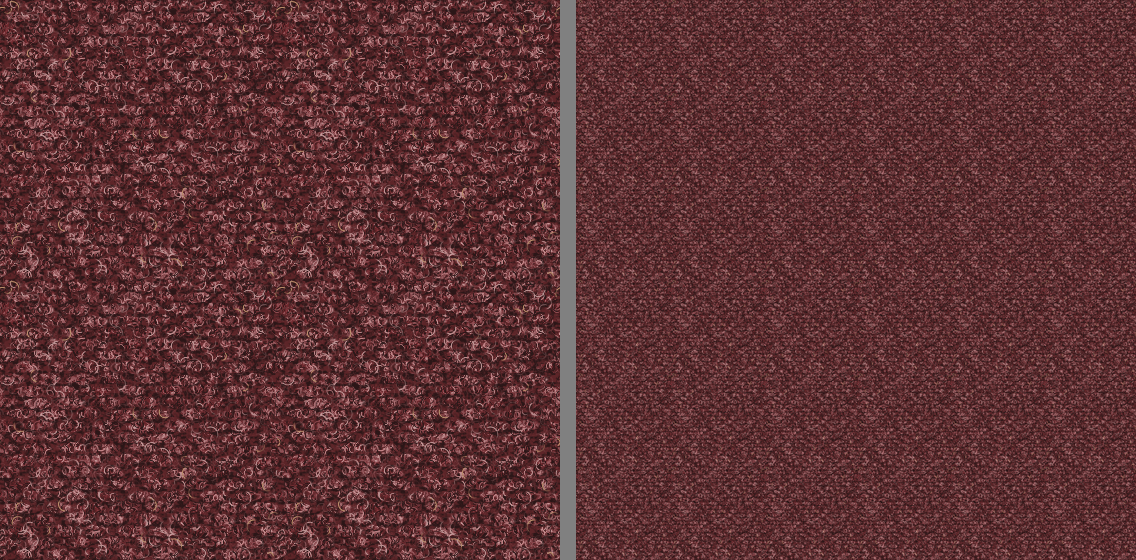
Left, the tile; right, the same tile 3 across and 3 down.
Write a three.js fragment shader that draws this texture.

```glsl
// Wine-red loop-pile carpet: staggered rows of fuzzy yarn tufts with curled stray fibres.
varying vec2 vUv;

const float BLOCKS = 2.0;               // identical blocks across and down
const vec2 TUFTS = vec2(8.0, 24.0);     // tufts per block
const float TAU = 6.2831853;
const vec3 SHADOW = vec3(0.17, 0.085, 0.09);
const vec3 MAROON = vec3(0.32, 0.125, 0.135);
const vec3 WINE = vec3(0.45, 0.16, 0.18);
const vec3 ROSE = vec3(0.58, 0.32, 0.34);
const vec3 PALE = vec3(0.76, 0.6, 0.6);
const vec3 STRAW = vec3(0.74, 0.57, 0.42);

vec4 hash4(vec2 p) {
  vec4 q = fract(p.xyxy * vec4(0.1031, 0.103, 0.0973, 0.1099));
  q += dot(q, q.wzxy + 33.33);
  return fract((q.xxyz + q.yzzw) * q.zywx);
}

// Value noise that wraps after the given whole period.
float noise(vec2 p, vec2 period) {
  vec2 c = floor(p);
  vec2 f = fract(p);
  f = f * f * (3.0 - 2.0 * f);
  float a = hash4(mod(c, period)).x;
  float b = hash4(mod(c + vec2(1.0, 0.0), period)).x;
  float d = hash4(mod(c + vec2(0.0, 1.0), period)).x;
  float e = hash4(mod(c + 1.0, period)).x;
  return mix(mix(a, b, f.x), mix(d, e, f.x), f.y);
}

// Nearest tuft: local position in xy, height in z, random tint in w.
vec4 tuft(vec2 p) {
  vec2 g = p * TUFTS;
  vec4 best = vec4(0.0, 0.0, -9.0, 0.0);
  for (int j = -1; j <= 1; j++) {
    float row = floor(g.y) + float(j);
    float wrapped = mod(row, TUFTS.y);
    float shift = 0.5 * mod(wrapped, 2.0) + 0.3 * hash4(vec2(wrapped, 71.0)).x;
    for (int i = -1; i <= 1; i++) {
      vec2 cell = vec2(floor(g.x - shift) + float(i), row);
      vec4 h = hash4(mod(cell, TUFTS) + 5.0);
      vec2 centre = cell + 0.5 + vec2(shift, 0.0) + (h.xy - 0.5) * vec2(0.16, 0.2);
      vec2 d = (g - centre) / mix(vec2(0.4, 0.46), vec2(0.48, 0.58), h.zw);
      float height = 1.0 - dot(d, d);
      if (height > best.z) best = vec4(d, height, fract(h.x * 7.0 + h.w));
    }
  }
  return best;
}

// Twisted strands bowed around the tuft like meridians on a ball.
float strands(vec2 d, float seed) {
  float bow = d.x / sqrt(1.3 - min(d.y * d.y, 1.0));
  float twist = 0.1 * sin(d.y * 3.0 + seed * TAU);
  vec2 offset = floor(vec2(seed * 53.0, seed * 31.0)) + 40.0;
  float coarse = noise(vec2((bow + twist) * 7.0, d.y * 1.2) + offset, vec2(256.0));
  float fine = noise(vec2((bow - twist) * 11.0, d.y * 1.8) + offset + 60.0, vec2(256.0));
  return 0.5 + 1.35 * (0.5 * (coarse + fine) - 0.5);
}

// Scattered arcs of fibre: coverage in x, random tone in y, dustiness in z.
vec3 curls(vec2 p, float count, float density, float width, float seed) {
  vec2 g = p * count;
  vec3 best = vec3(0.0);
  for (int j = -1; j <= 1; j++) {
    for (int i = -1; i <= 1; i++) {
      vec2 cell = floor(g) + vec2(float(i), float(j));
      vec2 id = mod(cell, count) + seed * 19.0;
      vec4 h = hash4(id);
      vec4 k = hash4(id + 211.0);
      vec2 v = g - cell - h.xy;
      float len = length(v);
      // Most arcs open sideways, like brackets around the tuft
      float angle = TAU * (0.5 * step(0.5, k.z) + 0.36 * (h.w - 0.5));
      float side = dot(v, vec2(cos(angle), sin(angle))) / max(len, 0.001);
      float line = 1.0 - smoothstep(0.0, width, abs(len - mix(0.35, 0.8, h.z)));
      float cover = line * smoothstep(0.1, 0.5, side) * step(k.x, density);
      if (cover > best.x) best = vec3(cover, k.y, k.w);
    }
  }
  return best;
}

// Yarn from shadow to pale; dust greys the dye.
vec3 yarn(float tone, float dust) {
  vec3 c = mix(SHADOW, MAROON, smoothstep(0.1, 0.36, tone));
  c = mix(c, WINE, smoothstep(0.32, 0.54, tone));
  c = mix(c, ROSE, smoothstep(0.5, 0.72, tone));
  c = mix(c, PALE, smoothstep(0.7, 0.95, tone));
  float grey = dot(c, vec3(0.3333));
  return mix(c, grey * vec3(1.3, 0.84, 0.86), dust * 0.75);
}

void main() {
  vec2 p = fract(vUv) * BLOCKS;

  // Slightly frayed outlines and the shadow cast below each tuft
  float frayX = noise(p * 88.0, vec2(88.0)) - 0.5;
  float frayY = noise(p * 96.0 + 13.0, vec2(96.0)) - 0.5;
  vec2 frayed = p + vec2(frayX, frayY) * vec2(0.011, 0.009);
  vec4 t = tuft(frayed);
  float body = smoothstep(-0.05, 0.4, t.z);
  float shade = smoothstep(0.0, 0.6, tuft(frayed + vec2(0.0, 0.014)).z);

  // Matted ground between the rows
  float fuzz = noise(p * vec2(80.0, 128.0), vec2(80.0, 128.0));
  float grain = noise(p * 160.0 + 7.0, vec2(160.0));
  float matted = 0.32 + 0.55 * (fuzz - 0.5) + 0.4 * (grain - 0.5) - 0.12 * shade;
  vec3 ground = yarn(min(matted, 0.42), 0.15);

  // Yarn lit from above
  float tone = strands(t.xy, t.w) + 0.05 * t.y + 0.06 * (t.w - 0.5);
  vec3 color = mix(ground, yarn(tone - 0.05, 0.4 * t.w), body);

  // Fine curled fibres, dark and light, dense on the tufts
  for (int k = 0; k < 4; k++) {
    float layer = float(k);
    vec3 c = curls(p, 34.0 + 4.0 * layer, 0.8, 0.15, layer + 1.0);
    vec3 fibre = yarn(0.02 + 0.92 * c.y, c.z);
    color = mix(color, fibre, c.x * mix(0.2, 0.95, body));
  }

  // Rare bright strays
  vec3 stray = curls(p, 30.0, 0.13, 0.11, 9.0);
  vec3 bright = mix(PALE, STRAW, step(0.75, stray.y));
  color = mix(color, bright, stray.x * mix(0.4, 0.95, body));

  gl_FragColor = vec4(color, 1.0);
}
```
